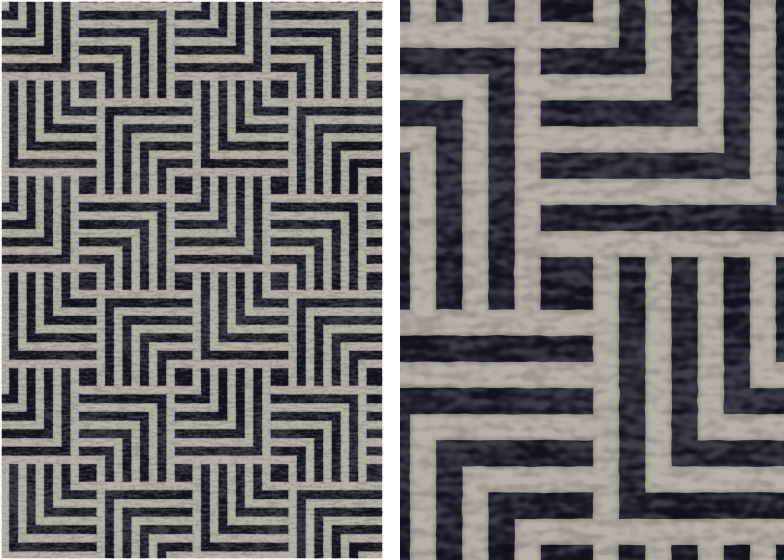
Left, the full canvas; right, a detail of the centre.
Write a Shadertoy shader that draws this pattern.

```glsl
const float UNIT = 0.015566;   // stripe width as a share of canvas height
const float PITCH = 11.0;      // spacing of the small squares, in stripes
const vec2 ANCHOR = vec2(-0.96, 10.87);

vec2 gradientAt(vec2 cell) {
    vec2 k = vec2(dot(cell, vec2(127.1, 311.7)), dot(cell, vec2(269.5, 183.3)));
    return 2.0 * fract(sin(k) * 43758.5) - 1.0;
}

float gradientNoise(vec2 p) {
    vec2 i = floor(p), f = fract(p);
    vec2 w = f * f * f * (f * (f * 6.0 - 15.0) + 10.0);
    vec2 e = vec2(0.0, 1.0);
    float a = dot(gradientAt(i), f);
    float b = dot(gradientAt(i + e.yx), f - e.yx);
    float c = dot(gradientAt(i + e.xy), f - e.xy);
    float d = dot(gradientAt(i + e.yy), f - e.yy);
    return mix(mix(a, b, w.x), mix(c, d, w.x), w.y);
}

float boxDistance(vec2 p, vec2 halfSize) {
    vec2 q = abs(p) - halfSize;
    return length(max(q, 0.0)) + min(max(q.x, q.y), 0.0);
}

vec2 centredRepeat(vec2 p, float period) {
    return mod(p + 0.5 * period, period) - 0.5 * period;
}

// Four nested L stripes on both diagonal sides of each anchor square
float nestedCorners(vec2 p, float period) {
    vec2 q = centredRepeat(p, period);
    q *= q.x + q.y < 0.0 ? -1.0 : 1.0;
    float reach = max(q.x, q.y);
    float stripe = abs(mod(reach + 0.5, 2.0) - 1.0) - 0.5;
    return max(max(stripe, reach - 9.0), -1.0 - min(q.x, q.y));
}

float latticeDistance(vec2 p, float pitch) {
    float falling = nestedCorners(p * vec2(1.0, -1.0), 2.0 * pitch);
    float rising = nestedCorners(p + pitch, 2.0 * pitch);
    float squares = boxDistance(centredRepeat(p, pitch), vec2(1.0));
    return min(squares, min(falling, rising));
}

// Horizontal yarn streaks with a finer grain
float yarn(vec2 p) {
    return gradientNoise(p * vec2(0.7, 3.1)) + 0.8 * gradientNoise(p * vec2(2.3, 3.7) + 40.0);
}

void mainImage(out vec4 fragColor, in vec2 fragCoord) {
    vec2 p = (fragCoord - 0.5 * iResolution.xy) / (iResolution.y * UNIT);
    vec2 rugHalf = 0.5 * iResolution.xy / (iResolution.y * UNIT) - 0.2;
    float pixel = 1.0 / (iResolution.y * UNIT);

    float thread = yarn(p);
    float fade = gradientNoise(p * 0.13 + 7.0) + 0.5 * gradientNoise(p * 0.37 + 19.0);
    float fray = 0.05 * gradientNoise(p * vec2(1.5, 2.5) + 71.0);
    float d = latticeDistance(p - ANCHOR, PITCH) + fray;

    // Pale ground, lightly ribbed and sunk beside the pile
    float ribbing = smoothstep(-0.55, 0.3, thread + 0.2 * fade);
    vec3 ground = mix(vec3(0.61, 0.60, 0.57), vec3(0.71, 0.70, 0.66), ribbing);
    ground *= 1.0 - 0.12 * (1.0 - smoothstep(0.0, 0.22, d));

    // Dark pile, worn in streaks and broad patches
    float wear = smoothstep(-0.5, 0.65, thread + 0.7 * fade);
    vec3 pile = mix(vec3(0.07, 0.07, 0.11), vec3(0.24, 0.24, 0.28), wear);

    vec3 color = mix(pile, ground, smoothstep(-0.75 * pixel, 0.75 * pixel, d));

    // Trimmed rug edge
    float edge = boxDistance(p, rugHalf) + fray;
    color = mix(color, vec3(0.97, 0.97, 0.96), smoothstep(-0.6 * pixel, 0.6 * pixel, edge));
    fragColor = vec4(color, 1.0);
}
```
